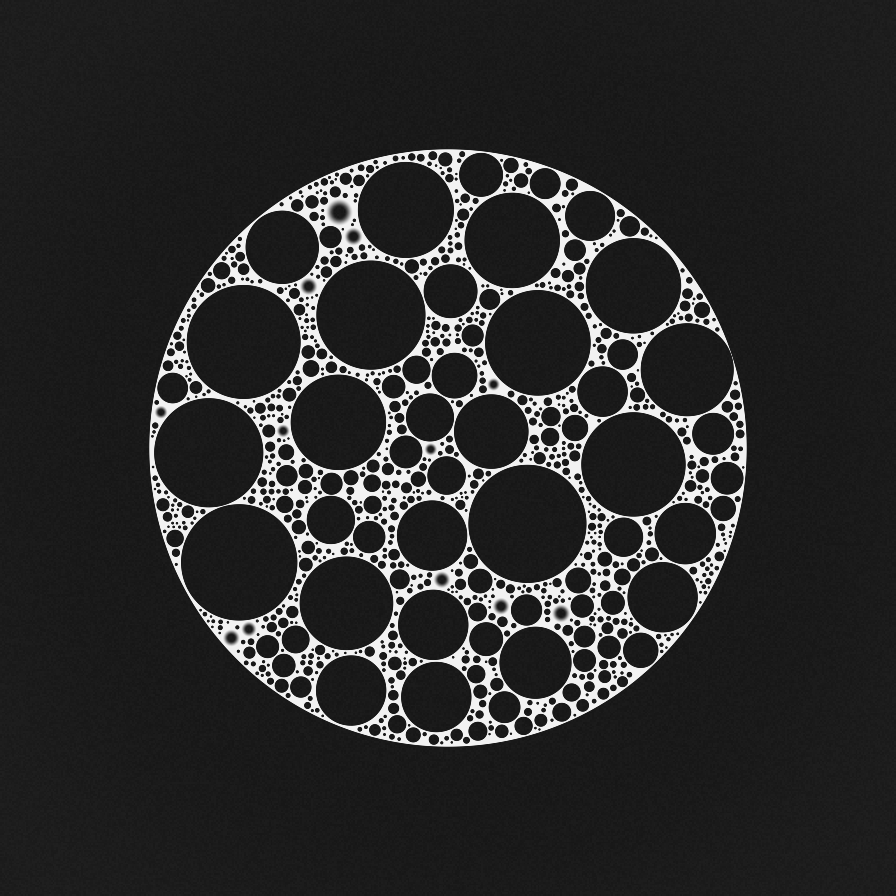
This pattern is drawn by a Shadertoy shader. Its source:

```glsl
// A round white plate packed with dark discs of many sizes on a grainy dark ground.

const float PLATE_RADIUS = 1.0 / 3.0;  // share of the canvas
const float GAP = 0.005;               // white line kept between discs
const float MAX_RADIUS = 0.118;        // largest filler disc, in plate radii
const float MIN_RADIUS = 0.004;
const int FIRST_DEPTH = 3;             // splits before the first filler disc
const int LAST_DEPTH = 12;
const int TRIES = 9;
const int MAX_DISCS = 28;
const float BLUR_SHARE = 0.08;         // share of middling discs with a soft edge
const float GRAIN = 0.022;
const vec3 DARK = vec3(0.098);
const vec3 WHITE = vec3(0.95);

// Leading discs (centre, radius) in plate radii; the rest are packed around them.
const vec3 LEADERS[16] = vec3[16](
    vec3(-0.141, 0.797, 0.161), vec3(0.215, 0.695, 0.160),
    vec3(-0.258, 0.445, 0.183), vec3(-0.684, 0.355, 0.191),
    vec3(0.301, 0.352, 0.177), vec3(0.621, 0.543, 0.160),
    vec3(0.801, 0.262, 0.156), vec3(-0.367, 0.086, 0.160),
    vec3(-0.801, -0.016, 0.183), vec3(-0.699, -0.383, 0.195),
    vec3(0.266, -0.254, 0.198), vec3(0.621, -0.055, 0.175),
    vec3(-0.340, -0.520, 0.157), vec3(0.145, 0.055, 0.125),
    vec3(-0.555, 0.672, 0.123), vec3(0.293, -0.719, 0.121));

vec3 discs[MAX_DISCS];  // discs that reach into the current box
int discCount;

vec3 hash3(vec3 v) {
    v = fract(v * vec3(0.1031, 0.1030, 0.0973));
    v += dot(v, v.yxz + 33.33);
    return fract((v.xxy + v.yxx) * v.zyx);
}

// Free radius around a point, bounded by the box, the rim and the discs.
float freeRadius(vec2 c, vec2 lo, vec2 hi) {
    vec2 border = min(c - lo, hi - c) - 0.3 * GAP;
    float room = min(MAX_RADIUS, min(border.x, border.y));
    room = min(room, 1.0 - GAP - length(c));
    for (int i = 0; i < discCount; i++) {
        if (room < MIN_RADIUS) break;
        room = min(room, length(c - discs[i].xy) - discs[i].z - GAP);
    }
    return room;
}

float discLight(vec2 p, vec3 disc, float px, float blur) {
    return smoothstep(-0.5 * px - blur, 0.5 * px, length(p - disc.xy) - disc.z);
}

// Best of several random discs: first anywhere in the box, then near the best.
vec3 findDisc(vec2 lo, vec2 hi, vec3 key) {
    vec3 best = vec3(0.5 * (lo + hi), 0.0);
    for (int n = 0; n < TRIES; n++) {
        vec2 dice = hash3(key + vec3(0.0, 0.0, n)).xy;
        vec2 c = mix(lo, hi, dice);
        if (n > 5 && best.z > 0.0) c = best.xy + (dice - 0.5) * best.z;
        float r = freeRadius(c, lo, hi);
        if (r > best.z) best = vec3(c, r);
    }
    return best;
}

// Drop the discs that do not reach into the box.
void keepDiscsIn(vec2 lo, vec2 hi) {
    int kept = 0;
    for (int i = 0; i < discCount; i++) {
        vec3 disc = discs[i];
        if (length(disc.xy - clamp(disc.xy, lo, hi)) < disc.z + GAP)
            discs[kept++] = disc;
    }
    discCount = kept;
}

// 1 on the white plate, 0 inside discs and outside the rim.
float packedPlate(vec2 p, float px) {
    float light = 1.0 - smoothstep(1.0 - 0.5 * px, 1.0 + 0.5 * px, length(p));
    for (int i = 0; i < 16; i++) {
        light = min(light, discLight(p, LEADERS[i], px, 0.0));
        discs[i] = LEADERS[i];
    }
    discCount = 16;

    // Walk down a tree of randomly split boxes; each box holds up to two discs.
    vec2 lo = vec2(-1.0), hi = vec2(1.0);
    float id = 1.0;
    for (int depth = 0; depth <= LAST_DEPTH; depth++) {
        if (light < 0.002) return 0.0;
        for (int k = 0; k < 2 && depth >= FIRST_DEPTH; k++) {
            vec3 key = vec3(id, depth * 7 + 3, k * 31 + 11);
            vec3 disc = findDisc(lo, hi, key);
            if (disc.z < MIN_RADIUS) break;
            bool soft = disc.z > 0.02 && disc.z < 0.05
                && hash3(key + 91.0).x < BLUR_SHARE;
            light = min(light, discLight(p, disc, px, soft ? 0.6 * disc.z : 0.0));
            if (discCount < MAX_DISCS) discs[discCount++] = disc;
        }

        // Split across the longer side and step into the half around p.
        float share = mix(0.38, 0.62, hash3(vec3(id, depth, 5.0)).y);
        vec2 cut = mix(lo, hi, share), span = hi - lo;
        bool wide = span.x > span.y;
        bool upper = wide ? p.x > cut.x : p.y > cut.y;
        if (wide) { if (upper) lo.x = cut.x; else hi.x = cut.x; }
        else { if (upper) lo.y = cut.y; else hi.y = cut.y; }
        id = 2.0 * id + (upper ? 1.0 : 0.0);
        keepDiscsIn(lo, hi);
    }
    return light;
}

void mainImage(out vec4 fragColor, in vec2 fragCoord) {
    float size = min(iResolution.x, iResolution.y);
    vec2 p = (fragCoord - 0.5 * iResolution.xy) / (size * PLATE_RADIUS);
    float px = 1.0 / (size * PLATE_RADIUS);

    // Ground: faint grain, a little lighter towards the corners.
    float grain = hash3(vec3(floor((p + 3.0) * 170.0), 7.0)).x - 0.5;
    vec3 color = DARK + GRAIN * grain + 0.015 * smoothstep(1.2, 2.0, length(p));

    // Plate
    if (length(p) < 1.0 + px) color = mix(color, WHITE, packedPlate(p, px));
    fragColor = vec4(color, 1.0);
}
```
